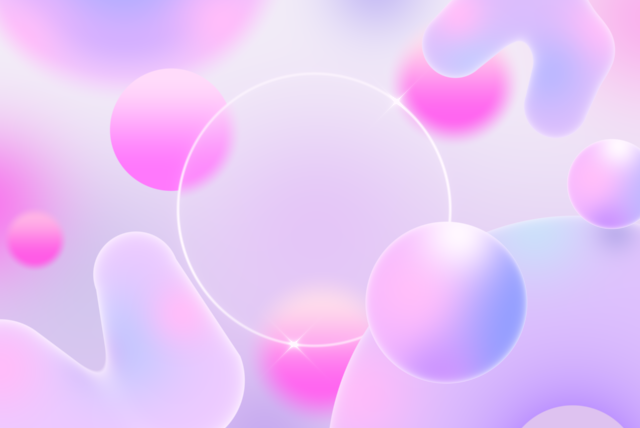
Write a Shadertoy shader that draws this background.

```glsl
const vec3 WHITE = vec3(1.0, 0.97, 1.0);
const vec3 MAGENTA = vec3(1.0, 0.40, 0.94);
const vec3 PINK = vec3(1.0, 0.74, 0.98);
const vec3 PEACH = vec3(1.0, 0.86, 0.92);
const vec3 LAVENDER = vec3(0.88, 0.77, 0.99);
const vec3 VIOLET = vec3(0.73, 0.56, 1.0);
const vec3 BLUE = vec3(0.58, 0.62, 1.0);
const vec3 ICE = vec3(0.77, 0.79, 1.0);

// Centre and radius of each disc, in units of canvas height
const vec3 GLASS = vec3(0.734, 0.510, 0.318);
const vec3 HALO = vec3(0.293, 1.156, 0.365);
const vec3 PINK_BALL = vec3(0.400, 0.697, 0.143);
const vec3 SMALL_BALL = vec3(0.082, 0.441, 0.064);
const vec3 UPPER_BALL = vec3(1.061, 0.814, 0.127);
const vec3 LOWER_BALL = vec3(0.752, 0.185, 0.140);
const vec3 SIDE_BALL = vec3(1.430, 0.570, 0.105);
const vec3 MAIN_BALL = vec3(1.043, 0.293, 0.189);
const vec3 PLANET = vec3(1.344, -0.084, 0.580);
const vec3 HOLLOW = vec3(1.338, -0.107, 0.160);

float disc(vec2 p, vec3 c) { return length(p - c.xy) - c.z; }

// Capsule whose radius runs from ra to rb
float capsule(vec2 p, vec2 a, vec2 b, float ra, float rb) {
    vec2 ab = b - a;
    float h = clamp(dot(p - a, ab) / dot(ab, ab), 0.0, 1.0);
    return length(p - a - ab * h) - mix(ra, rb, h);
}

float smin(float a, float b, float k) {
    float h = max(k - abs(a - b), 0.0) / k;
    return min(a, b) - h * h * k * 0.25;
}

float cover(float d, float blur) { return smoothstep(blur, -blur, d); }

float rim(float d, float width) { return exp(min(d, 0.0) / width); }

// Tint a colour with a soft round glow
vec3 glow(vec3 col, vec3 tint, vec2 p, vec2 centre, float radius) {
    vec2 q = (p - centre) / radius;
    return mix(col, tint, exp(-dot(q, q)));
}

// Ball lit from above
vec3 softBall(vec3 col, vec2 p, vec3 c, vec3 low, vec3 high, float blur) {
    float t = smoothstep(-0.7, 0.9, (p.y - c.y) / c.z);
    return mix(col, mix(low, high, t), cover(disc(p, c), blur));
}

// Pearl ball: pink to the left, blue to the right
vec3 pearl(vec3 col, vec2 p, vec3 c, vec3 shade, float edge) {
    vec2 q = (p - c.xy) / c.z;
    float d = disc(p, c);
    vec3 body = mix(vec3(0.96, 0.72, 1.0), shade, smoothstep(-0.4, 0.9, q.x - 0.3 * q.y));
    body = glow(body, vec3(0.80, 0.58, 1.0), q, vec2(-0.1, -0.95), 0.55);
    body = glow(body, PINK, q, vec2(-0.45, 0.15), 0.5);
    body = glow(body, WHITE, q, vec2(0.15, 0.85), 0.5);
    body = mix(body, WHITE, 0.65 * rim(d, c.z * 0.045));
    return mix(col, body, cover(d, edge));
}

vec3 backdrop(vec2 p) {
    vec3 col = mix(vec3(0.87, 0.77, 0.95), vec3(0.95, 0.93, 0.97), smoothstep(0.1, 0.9, p.y));
    col = glow(col, vec3(0.82, 0.78, 0.93), p, vec2(0.20, 0.34), 0.22);
    col = glow(col, vec3(0.97, 0.48, 0.93), p, vec2(-0.04, 0.52), 0.17);
    col = glow(col, vec3(0.98, 0.70, 0.93), p, vec2(1.52, 0.96), 0.20);
    col = glow(col, vec3(0.78, 0.74, 0.96), p, vec2(0.88, 1.04), 0.12);
    col = glow(col, vec3(0.78, 0.67, 0.94), p, vec2(0.62, -0.02), 0.14);
    return glow(col, vec3(0.89, 0.76, 0.97), p, vec2(0.74, 0.48), 0.26);
}

vec3 halo(vec3 col, vec2 p) {
    float d = disc(p, HALO);
    vec3 body = mix(vec3(0.70, 0.68, 1.0), vec3(0.83, 0.69, 1.0), smoothstep(-0.25, -0.11, d));
    body = mix(body, vec3(0.95, 0.79, 0.99), smoothstep(-0.12, 0.0, d));
    body = glow(body, PINK, p, vec2(0.04, 0.90), 0.11);
    body = glow(body, PINK, p, vec2(0.52, 0.95), 0.10);
    return mix(col, body, cover(d, 0.04));
}

vec3 arch(vec3 col, vec2 p, float edge) {
    float d = capsule(p, vec2(1.064, 0.896), vec2(1.168, 0.992), 0.078, 0.088);
    d = smin(d, capsule(p, vec2(1.168, 0.992), vec2(1.270, 1.0), 0.088, 0.088), 0.02);
    d = smin(d, capsule(p, vec2(1.270, 1.0), vec2(1.344, 0.883), 0.088, 0.088), 0.02);
    d = smin(d, capsule(p, vec2(1.344, 0.883), vec2(1.299, 0.752), 0.088, 0.075), 0.02);
    vec3 body = glow(vec3(0.86, 0.74, 0.99), ICE, p, vec2(1.10, 0.87), 0.08);
    body = glow(body, PINK, p, vec2(1.07, 0.97), 0.07);
    body = glow(body, PINK, p, vec2(1.40, 0.93), 0.09);
    body = glow(body, vec3(0.74, 0.72, 1.0), p, vec2(1.28, 0.83), 0.09);
    body = mix(body, WHITE, 0.6 * rim(d, 0.011));
    return mix(col, body, cover(d, edge));
}

vec3 wave(vec3 col, vec2 p, float edge) {
    float d = capsule(p, vec2(0.318, 0.359), vec2(0.414, 0.111), 0.100, 0.158);
    d = smin(d, capsule(p, vec2(0.0, 0.111), vec2(0.195, -0.035), 0.143, 0.143), 0.07);
    vec3 body = glow(vec3(0.93, 0.79, 1.0), ICE, p, vec2(0.29, 0.20), 0.14);
    body = glow(body, vec3(0.80, 0.65, 0.97), p, vec2(0.22, 0.17), 0.06);
    body = glow(body, PINK, p, vec2(0.43, 0.27), 0.08);
    body = glow(body, PINK, p, vec2(0.0, 0.14), 0.10);
    body = mix(body, WHITE, 0.75 * rim(d, 0.016));
    return mix(col, body, cover(d, edge));
}

vec3 planet(vec3 col, vec2 p, float edge) {
    float d = disc(p, PLANET);
    vec3 body = glow(LAVENDER, vec3(0.80, 0.88, 0.98), p, vec2(1.25, 0.47), 0.13);
    body = glow(body, PINK, p, vec2(0.84, 0.08), 0.15);
    body = mix(body, VIOLET, 0.9 * exp(-max(disc(p, HOLLOW), 0.0) / 0.11));
    body = glow(body, vec3(0.74, 0.68, 0.93), p, vec2(1.44, 0.46), 0.05);
    body = mix(body, WHITE, 0.55 * rim(d, 0.012));
    body = mix(body, vec3(0.87, 0.76, 0.94), cover(disc(p, HOLLOW), edge));
    return mix(col, body, cover(d, edge));
}

// Bright rim of the glass with two four-pointed sparkles
vec3 glassRim(vec3 col, vec2 p) {
    float d = abs(disc(p, GLASS));
    float angle = atan(p.y - GLASS.y, p.x - GLASS.x);
    float shine = 0.5 + 0.4 * pow(abs(cos(angle - 0.25)), 6.0);
    float light = shine * cover(d - 0.003, 0.003) + 0.15 * exp(-d / 0.01);
    for (int i = 0; i < 2; i++) {
        float a = i == 0 ? 0.92 : -1.72;
        vec2 q = abs(p - GLASS.xy - GLASS.z * vec2(cos(a), sin(a)));
        vec2 r = abs(vec2(q.x + q.y, q.x - q.y)) * 0.707;
        light += exp(-r.y / 0.0025 - r.x / 0.025) + exp(-length(q) / 0.008);
    }
    return mix(col, WHITE, min(light, 1.0));
}

void mainImage(out vec4 fragColor, in vec2 fragCoord) {
    vec2 p = fragCoord / iResolution.y;
    float edge = 1.0 / iResolution.y;
    float inGlass = cover(disc(p, GLASS), edge);

    // Soft layers behind the glass
    vec3 col = halo(backdrop(p), p);
    col = softBall(col, p, SMALL_BALL, vec3(1.0, 0.36, 0.90), vec3(1.0, 0.70, 0.90), 0.014);
    col = softBall(col, p, UPPER_BALL, MAGENTA, PEACH, 0.035);
    col = softBall(col, p, LOWER_BALL, MAGENTA, PEACH, 0.045);
    col = softBall(col, p, PINK_BALL, vec3(1.0, 0.47, 0.99), vec3(1.0, 0.86, 0.98), mix(edge, 0.025, inGlass));
    col = mix(col, vec3(0.95, 0.92, 0.97), inGlass * mix(0.08, 0.25, smoothstep(0.4, 0.8, p.y)));
    col = glassRim(col, p);

    // Sharp shapes in front
    col = arch(col, p, edge);
    col = wave(col, p, edge);
    col = planet(col, p, edge);
    col = pearl(col, p, SIDE_BALL, vec3(0.76, 0.72, 1.0), edge);
    col = pearl(col, p, MAIN_BALL, BLUE, edge);
    fragColor = vec4(col, 1.0);
}
```
